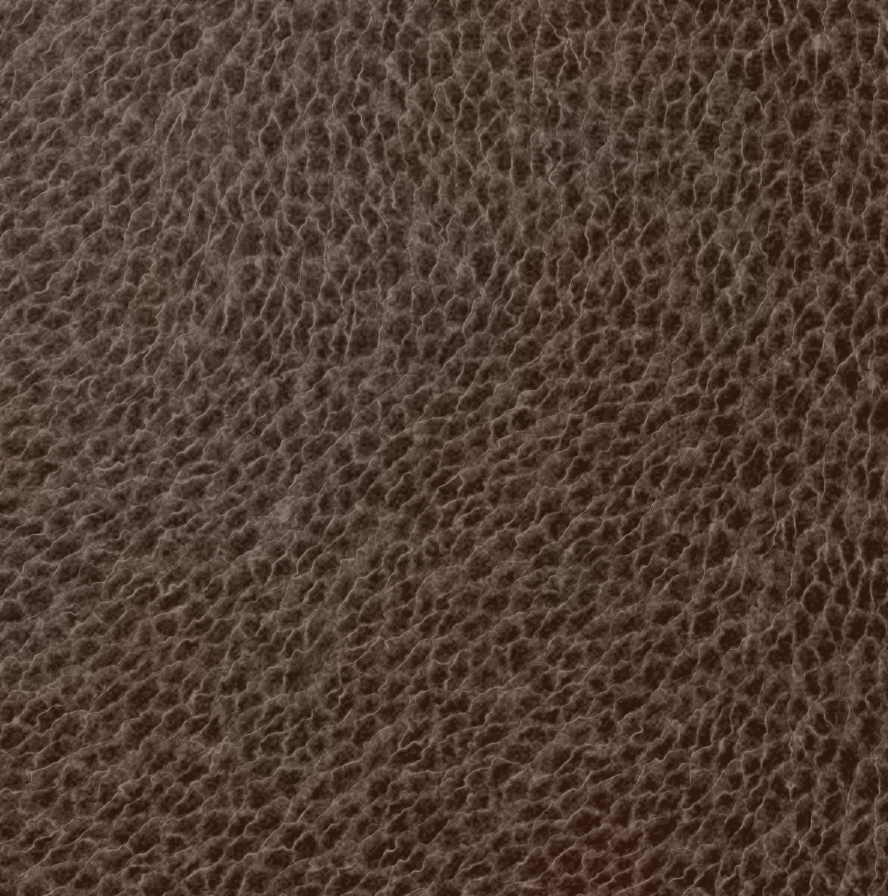
This texture is drawn by a WebGL 2 fragment shader. Its source:

```glsl
#version 300 es
precision highp float;
// Brown pebbled leather: dark oval grains between pale creases, lit from the upper left.
uniform vec2 u_resolution;
out vec4 fragColor;

vec2 hash2(vec2 p) {
  return fract(sin(vec2(dot(p, vec2(127.1, 311.7)), dot(p, vec2(269.5, 183.3)))) * 43758.5453);
}

float noise(vec2 p) {
  vec2 i = floor(p), f = fract(p);
  f = f * f * (3.0 - 2.0 * f);
  float low = mix(hash2(i).x, hash2(i + vec2(1, 0)).x, f.x);
  float high = mix(hash2(i + vec2(0, 1)).x, hash2(i + vec2(1, 1)).x, f.x);
  return mix(low, high, f.y);
}

// Direction of the grain: oblique at lower left, upright at the top and right.
float grainAngle(vec2 uv) {
  float top = smoothstep(0.5, 0.75, uv.y) * smoothstep(0.0, 0.42, uv.x);
  float right = smoothstep(0.75, 0.95, uv.x);
  return 0.7 + 0.85 * max(top, 0.8 * right) + 0.5 * (noise(uv * 5.0) - 0.5);
}

// Stretched cells: x = gap to the border, y = how far the border follows the grain,
// z = height along the light, w = distance to the centre, varied per cell.
vec4 pebbles(vec2 p, float angle, vec2 stretch) {
  float c = cos(angle), s = sin(angle);
  mat2 toGrain = mat2(c, -s, s, c);
  vec2 cell = floor(p), nearest = vec2(9.0), second = vec2(9.0), id = cell;
  for (int y = -2; y <= 2; y++) {
    for (int x = -2; x <= 2; x++) {
      vec2 corner = cell + vec2(x, y);
      vec2 offset = toGrain * (corner + 0.04 + 0.92 * hash2(corner) - p) * stretch;
      if (dot(offset, offset) < dot(nearest, nearest)) {
        second = nearest;
        nearest = offset;
        id = corner;
      } else if (dot(offset, offset) < dot(second, second)) {
        second = offset;
      }
    }
  }
  vec2 across = normalize(second - nearest);
  vec2 light = toGrain * vec2(-0.6, 0.8);
  float radius = length(nearest) + 0.28 * (hash2(id + 7.0).x - 0.5);
  return vec4(length(second) - length(nearest), abs(across.y), -dot(nearest, light), radius);
}

void main() {
  vec2 uv = gl_FragCoord.xy / u_resolution.y;
  float angle = grainAngle(uv);

  // Soft light from the upper left, broad uneven shade
  vec2 away = uv - vec2(0.05, 0.88);
  float glow = exp(-1.8 * dot(away, away));
  float shade = noise(uv * 4.0 + 20.0) - 0.5;

  // Large oval grains on a slightly warped plane
  vec2 wobble = vec2(noise(uv * 40.0), noise(uv * 40.0 + 31.0)) - 0.5;
  vec2 ripple = vec2(noise(uv * 130.0 + 5.0), noise(uv * 130.0 + 57.0)) - 0.5;
  vec4 grain = pebbles(uv * 35.0 + 0.3 * wobble + 0.22 * ripple, angle, vec2(0.68, 1.36));
  float patchy = smoothstep(0.15, 0.85, noise(uv * 60.0 + 13.0));
  float crease = smoothstep(0.17, 0.0, grain.x) * mix(0.2, 1.0, grain.y) * mix(0.3, 1.3, patchy);
  float body = smoothstep(0.68, 0.14, grain.w + 0.25 * grain.z) * smoothstep(0.0, 0.4, grain.x);

  // Fine wrinkles, mostly between the grains
  vec4 wrinkle = pebbles(uv * 88.0 + 0.7 * ripple, angle + 0.15, vec2(0.7, 1.3));
  float fine = smoothstep(0.3, 0.0, wrinkle.x) * (1.0 - 0.6 * body);
  float speckle = 0.65 * noise(uv * 300.0) + 0.35 * noise(uv * 170.0 + 9.0) - 0.5;

  float tone = 0.29 + 0.28 * glow + 0.04 * shade;
  tone += 0.46 * crease + 0.22 * fine - 0.42 * body * (1.0 - 0.25 * glow);
  tone += 0.26 * clamp(grain.z, -0.6, 0.6) + 0.2 * clamp(wrinkle.z, -0.5, 0.5) + 0.66 * speckle;
  tone = clamp(tone, -0.1, 1.2);

  // Warm brown, greyer in the glow and redder in the shade
  float warmth = 0.6 * noise(uv * 6.0 + 40.0) + 0.5 - 1.1 * glow;
  vec3 color = vec3(0.193, 0.124, 0.09) + 0.29 * tone;
  color += 0.022 * warmth * vec3(1.0, -0.15, -0.6);
  fragColor = vec4(color, 1.0);
}
```
